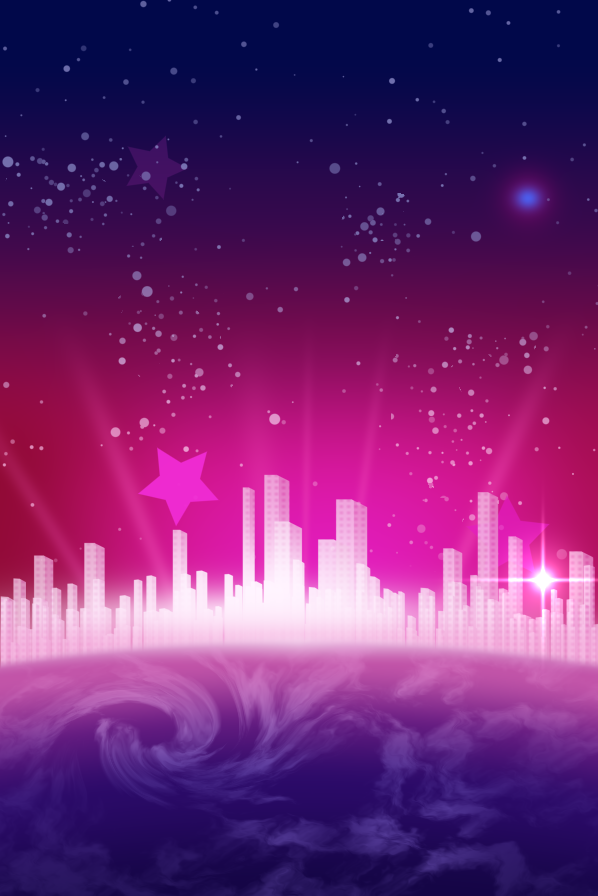
Reproduce this background procedurally as a WebGL 2 fragment shader.

```glsl
#version 300 es
precision highp float;
// Glowing white city on the rim of a violet planet, under a magenta sky with rays, stars and dust.
uniform vec2 u_resolution;
out vec4 fragColor;

// Canvas is 1 wide and 1.5 high
const vec3 NAVY = vec3(.005, .03, .29), PLUM = vec3(.22, .035, .3), WINE = vec3(.42, .04, .28);
const vec3 ROSE = vec3(.78, .07, .43), MAGENTA = vec3(.89, .11, .75), CRIMSON = vec3(.53, .03, .16);
const vec3 WHITE = vec3(1, .96, 1), ORCHID = vec3(.76, .33, .66), VIOLET = vec3(.43, .12, .52);
const vec3 INDIGO = vec3(.17, .04, .41), ABYSS = vec3(.08, .02, .27), DUST = vec3(.52, .52, .76);
const vec2 RAY_ORIGIN = vec2(.5, -.04), FLARE = vec2(.908, .529), ORB = vec2(.883, 1.168);
const float RIM_TOP = .43, RIM_BEND = .16;
// Angle, width, strength
const vec3 RAYS[6] = vec3[](vec3(-.563, .018, .2), vec3(-.375, .022, .32), vec3(-.085, .035, .22),
  vec3(.017, .01, .24), vec3(.147, .012, .25), vec3(.42, .02, .34));
// Centre, half width, roof
const vec3 TOWERS[12] = vec3[](vec3(.416, .01, .684), vec3(.463, .021, .705), vec3(.482, .023, .627),
  vec3(.588, .026, .664), vec3(.558, .026, .597), vec3(.301, .012, .613), vec3(.816, .017, .676),
  vec3(.862, .012, .602), vec3(.757, .016, .582), vec3(.158, .017, .591), vec3(.073, .016, .57),
  vec3(.972, .02, .577));
// Centre, spread
const vec4 CLUSTERS[5] = vec4[](vec4(.13, 1.18, .13, .07), vec4(.28, .93, .09, .1),
  vec4(.64, 1.12, .08, .06), vec4(.84, .92, .06, .05), vec4(.74, .74, .06, .14));

float hash(vec2 p) {
  vec3 q = fract(p.xyx * .1031);
  q += dot(q, q.yzx + 33.33);
  return fract((q.x + q.y) * q.z);
}
float noise(vec2 p) {
  vec2 i = floor(p), f = fract(p), e = vec2(1, 0);
  f *= f * (3. - 2. * f);
  return mix(mix(hash(i), hash(i + e), f.x), mix(hash(i + e.yx), hash(i + 1.), f.x), f.y);
}
float fbm(vec2 p) {
  float sum = 0., amp = .5;
  for (int i = 0; i < 5; i++, amp *= .55) {
    sum += amp * noise(p);
    p = mat2(1.6, 1.2, -1.2, 1.6) * p + 7.;
  }
  return sum;
}
float fall(float lo, float hi, float v) { return 1. - smoothstep(lo, hi, v); }
float glow(vec2 d, float w, float h) { d /= vec2(w, h); return exp(-dot(d, d)); }

// Five-pointed star turned clockwise from upright
float star(vec2 d, float r, float turn, float aa) {
  float a = abs(mod(atan(d.x, d.y) - turn + .6283, 1.25664) - .6283);
  vec2 q = length(d) * vec2(cos(a), sin(a)) - vec2(r, 0);
  return fall(-aa, aa, dot(q, vec2(.443, .897)));
}

vec3 skyColor(vec2 p) {
  vec3 c = mix(NAVY, PLUM, fall(1.08, 1.43, p.y));
  c = mix(c, WINE, fall(.92, 1.15, p.y));
  c = mix(c, ROSE, fall(.66, .99, p.y));
  float side = fall(0., .36, p.x) + .55 * smoothstep(.78, 1., p.x);
  c = mix(c, CRIMSON, .9 * side * fall(.7, 1., p.y));
  c = mix(c, MAGENTA, .95 * glow(p - vec2(.56, .54), .34, .25));
  // Rays fan up from behind the planet
  vec2 d = p - RAY_ORIGIN;
  float a = atan(d.x, d.y), light = 0.;
  for (int i = 0; i < 6; i++) light += RAYS[i].z * glow(vec2(a - RAYS[i].x, 0), RAYS[i].y, 1.);
  return mix(c, vec3(.98, .36, .76), light * fall(.62, 1., p.y));
}

float dust(vec2 p, float aa) {
  float density = .04, cover = 0.;
  for (int i = 0; i < 5; i++) density += .62 * glow(p - CLUSTERS[i].xy, CLUSTERS[i].z, CLUSTERS[i].w);
  for (float k = 0.; k < 4.; k++) {
    float cell = .021 + .011 * k;
    vec2 id = floor(p / cell) + 57. * k;
    vec2 at = .2 + .6 * vec2(hash(id + 3.), hash(id + 19.));
    float r = cell * mix(.05, .17, hash(id + 41.)), d = length(fract(p / cell) - at) * cell;
    cover = max(cover, step(hash(id), density) * mix(.35, .85, hash(id + 71.)) * fall(r - aa, r + aa, d));
  }
  return cover * smoothstep(.52, .62, p.y);
}

// Building with a bright left face, shaded right face and windows
vec3 building(vec3 c, vec2 p, vec3 b, float core, float aa) {
  float x = p.x - b.x, roof = b.z - max(x, 0.) * .5;
  float cover = fall(-aa, aa, abs(x) - b.y) * fall(-aa, aa, p.y - roof);
  float grid = (1. + sin(p.x * 520.)) * (1. + sin(p.y * 600.));
  float white = .76 - .31 * smoothstep(-aa, aa, x - b.y * .15) - .06 * grid;
  vec3 wall = mix(vec3(.83, .25, .64), WHITE, mix(white, 1., core));
  return mix(c, wall, cover * mix(.72, .96, core));
}

vec3 addCity(vec3 c, vec2 p, float aa) {
  float core = glow(p - vec2(.43, .51), .3, .12);
  for (int i = 0; i < 12; i++) c = building(c, p, TOWERS[i], core, aa);
  // Rows of lower blocks
  for (float k = 0.; k < 3.; k++) {
    float w = .027 - .005 * k, id = floor(p.x / w), rnd = hash(vec2(id, 11. + k * 9.));
    float roof = .455 + .105 * rnd - .015 * k + .015 * sin(p.x * 9. + 4.);
    c = building(c, p, vec3((id + .5) * w, w * mix(.28, .48, fract(rnd * 7.)), roof), core, aa);
  }
  c = mix(c, WHITE, .95 * glow(p - vec2(.42, .465), .36, .052));
  return mix(c, vec3(.96, .67, .86), .65 * glow(vec2(0, p.y - .415), 1., .045));
}

vec3 planetColor(vec2 p, float depth) {
  vec3 c = mix(WHITE, ORCHID, smoothstep(-.02, .05, depth + .05 * abs(p.x - .5)));
  c = mix(c, VIOLET, smoothstep(.03, .15, depth));
  c = mix(c, INDIGO, smoothstep(.1, .25, depth));
  c = mix(c, ABYSS, smoothstep(.22, .43, depth));
  // Clouds curl around a storm
  vec2 d = p - vec2(.27, .265);
  float a = 2.2 * glow(d, .13, .08);
  vec2 q = mat2(cos(a), sin(a), -sin(a), cos(a)) * d * vec2(1, 1.5);
  float wisps = fbm(q * 13. + 2.5 * fbm(q * 6. + 4.));
  float area = .25 + .65 * glow(d, .16, .07) + .55 * glow(p - vec2(.46, .14), .06, .14)
    + .7 * glow(p - vec2(.69, .12), .1, .13) + .45 * glow(p - vec2(.56, .33), .33, .06);
  vec3 tint = mix(vec3(.92, .62, .87), vec3(.43, .33, .72), smoothstep(.04, .24, depth));
  return mix(c, tint, .85 * smoothstep(.46, .85, wisps) * min(area, 1.));
}

void main() {
  vec2 p = gl_FragCoord.xy / u_resolution * vec2(1, 1.5), f = p - FLARE;
  float aa = .8 / u_resolution.x;
  vec3 c = skyColor(p);
  // Orb, dust and stars
  c = mix(c, vec3(.46, .03, .4), .85 * glow(p - ORB, .042, .042));
  c = mix(c, vec3(.3, .36, .92), glow(p - ORB, .021, .018));
  c = mix(c, VIOLET, .4 * star(p - vec2(.258, 1.22), .056, .35, aa));
  c = mix(c, mix(DUST, vec3(.96, .72, .88), fall(.72, 1.15, p.y)), dust(p, aa));
  c = mix(c, vec3(.94, .17, .83), .95 * star(p - vec2(.3, .69), .071, 3.22, aa));
  c = mix(c, MAGENTA, .7 * star(p - vec2(.85, .598), .073, -.03, aa));
  // City, planet and flare
  c = addCity(c, p, aa);
  float depth = RIM_TOP - RIM_BEND * pow(abs(p.x - .5), 2.) - p.y;
  c = mix(c, planetColor(p, depth), smoothstep(-.01, .012, depth));
  float spikes = glow(f, .085, .003) + glow(f, .003, .075);
  c += WHITE * (glow(f, .017, .017) + .3 * glow(f, .055, .055) + .6 * spikes);
  fragColor = vec4(min(c, 1.), 1);
}
```
